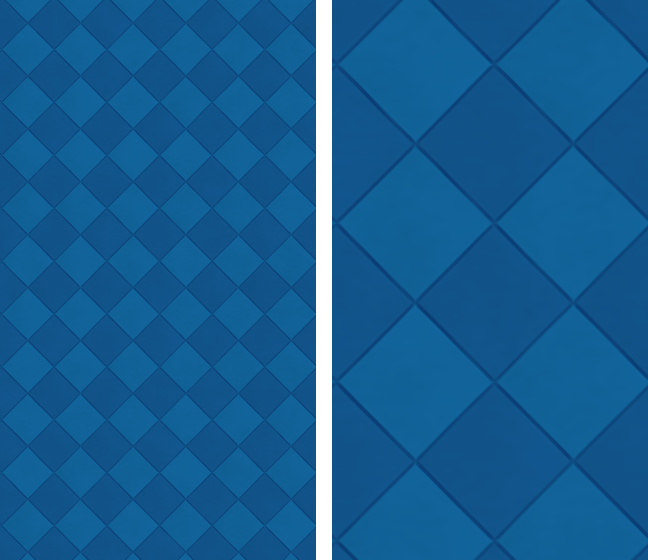
Left: the whole. Right: its middle third, enlarged.
A Shadertoy shader for this pattern:

```glsl
const vec3 LIGHT_TILE = vec3(0.065, 0.384, 0.594);
const vec3 DARK_TILE = vec3(0.066, 0.328, 0.540);
const vec3 SEAM = vec3(0.035, 0.235, 0.455);
const vec2 REPEATS = vec2(6.0, 5.973);        // per canvas width
const vec2 TILE_CENTRE = vec2(0.528, 0.650);  // in repeats

float hash(vec2 p) {
    return fract(sin(dot(p, vec2(127.1, 311.7))) * 43758.55);
}

vec2 gradientAt(vec2 cell) {
    float angle = 6.2832 * hash(cell);
    return vec2(cos(angle), sin(angle));
}

float gradientNoise(vec2 p) {
    vec2 i = floor(p), f = fract(p);
    vec2 w = f * f * f * (f * (f * 6.0 - 15.0) + 10.0);
    float a = dot(gradientAt(i), f);
    float b = dot(gradientAt(i + vec2(1, 0)), f - vec2(1, 0));
    float c = dot(gradientAt(i + vec2(0, 1)), f - vec2(0, 1));
    float d = dot(gradientAt(i + vec2(1, 1)), f - vec2(1, 1));
    return mix(mix(a, b, w.x), mix(c, d, w.x), w.y);
}

// Soft-edged coverage of a line at distance d
float stroke(float d, float halfWidth, float blur) {
    return 1.0 - smoothstep(halfWidth - blur, halfWidth + blur, d);
}

// Tile face: small tone shift per tile, diagonal shading and faint mottling
vec3 tileColour(vec3 base, vec2 id, vec2 local, vec2 p) {
    float tone = 0.018 * (hash(id) - 0.5);
    tone += 0.022 * local.x + 0.012 * local.y;
    tone += 0.030 * gradientNoise(p * 2.3 + id);
    tone += 0.018 * gradientNoise(p * vec2(9.0, 14.0));
    return base * (1.0 + tone);
}

// Uneven seam strength along its length, thinning at the crossings
float seamWear(vec2 id, float along, float seed) {
    float uneven = 0.85 + 0.5 * gradientNoise(vec2(along * 3.0, seed) + id * 0.37);
    float crossing = smoothstep(0.0, 0.07, 0.5 - abs(along));
    return clamp(uneven, 0.4, 1.0) * mix(0.5, 1.0, crossing);
}

void mainImage(out vec4 fragColor, in vec2 fragCoord) {
    vec2 p = fragCoord / iResolution.x * REPEATS - TILE_CENTRE;
    float pixel = REPEATS.x / iResolution.x * 1.4142;

    // Diagonal grid with a slight hand-drawn waver
    vec2 grid = vec2(p.x + p.y, p.x - p.y);
    grid += 0.008 * vec2(gradientNoise(p * 2.0), gradientNoise(p * 2.0 + 31.7));
    vec2 id = floor(grid + 0.5);
    vec2 local = grid - id;
    vec2 edge = 0.5 - abs(local);

    // Checkerboard, blended across the edges
    float parity = mod(id.x + id.y, 2.0);
    float side = smoothstep(-pixel * 0.6, pixel * 0.6, min(edge.x, edge.y));
    float darkness = mix(1.0 - parity, parity, side);
    vec3 colour = tileColour(mix(LIGHT_TILE, DARK_TILE, darkness), id, local, p);

    // Pale bevel and broad shadow beside the seams
    float nearest = min(edge.x, edge.y);
    float bevel = stroke(abs(nearest - 0.036), 0.008, pixel * 0.6);
    colour *= 1.0 + 0.022 * bevel - 0.05 * stroke(nearest, 0.015, 0.04);

    // Falling seams are stronger than rising ones
    float falling = stroke(edge.x, 0.016, pixel * 0.6) * seamWear(id, local.y, 3.3);
    float rising = stroke(edge.y, 0.014, pixel * 0.6) * seamWear(id, local.x, 8.6);
    colour = mix(colour, SEAM, max(0.92 * falling, 0.75 * rising));

    fragColor = vec4(colour, 1.0);
}
```
